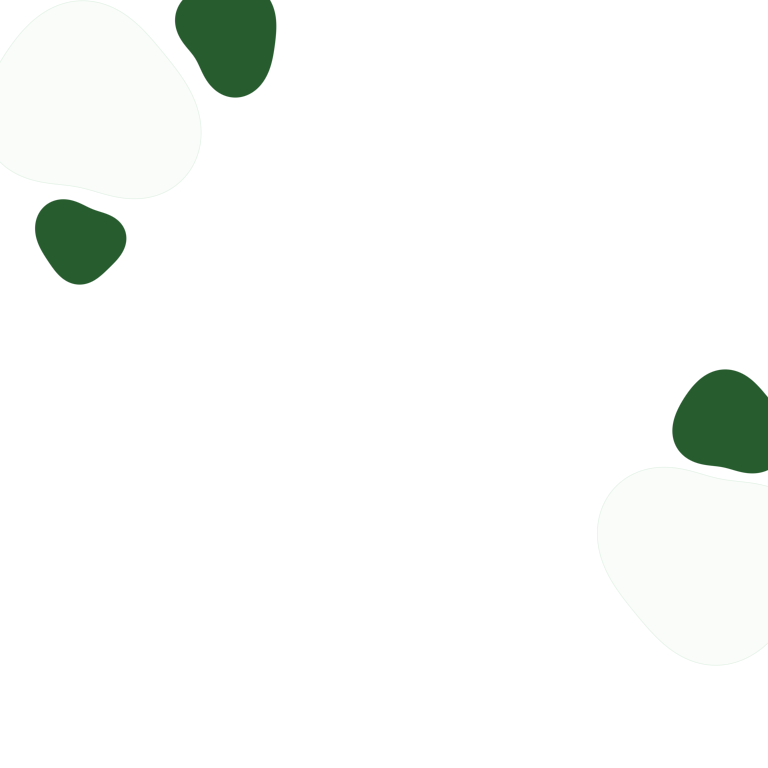
Give the GLSL for this background, as a Shadertoy shader.

```glsl
// Soft organic blobs in two opposite corners of a white page: pale, thinly outlined
// ones beside solid deep green ones. Each outline is a circle whose radius is
// bent by four angular harmonics, with distance corrected by the slope.

// Approximate signed distance to a blob; wave weights are relative to the radius.
float blob(vec2 p, float radius, vec4 cosWeights, vec4 sinWeights) {
    const vec4 order = vec4(1.0, 2.0, 3.0, 4.0);
    vec4 angle = order * atan(p.y, p.x);
    vec4 c = cos(angle), s = sin(angle);
    float edge = radius * (1.0 + dot(cosWeights, c) + dot(sinWeights, s));
    float slope = radius * dot(order, sinWeights * c - cosWeights * s);
    return (length(p) - edge) / length(vec2(1.0, slope / edge));
}

// Rounded, lopsided triangle shared by the pale blobs and one green blob.
float pebble(vec2 p, float radius) {
    return blob(p, radius, vec4(-0.031, 0.064, -0.017, 0.003),
                           vec4(0.048, -0.076, -0.084, 0.016));
}

void mainImage(out vec4 fragColor, in vec2 fragCoord) {
    vec2 uv = fragCoord / iResolution.y;
    float pixel = 1.0 / iResolution.y;

    // Pale pair: the lower one is the upper one turned by half a circle.
    float pale = min(pebble(uv - vec2(0.1237, 0.8568), 0.1314),
                     pebble(vec2(0.916, 0.276) - uv, 0.1314));

    // Green blobs: right edge, left side and top edge.
    float green = pebble(uv - vec2(0.9527, 0.4443), 0.069);
    green = min(green, blob(uv - vec2(0.1042, 0.6849), 0.0547,
                            vec4(-0.021, 0.043, 0.064, 0.011),
                            vec4(0.031, -0.074, 0.077, 0.012)));
    green = min(green, blob(uv - vec2(0.2995, 0.9544), 0.0689,
                            vec4(-0.007, -0.090, -0.046, 0.011),
                            vec4(0.012, -0.068, 0.084, -0.014)));

    // Paper, pale fill, hairline outline, then solid green.
    vec3 color = vec3(1.0);
    color = mix(color, vec3(0.98, 0.99, 0.98), smoothstep(pixel, -pixel, pale));
    float hairline = 1.0 - smoothstep(0.0, 0.0007 + 0.5 * pixel, abs(pale));
    color = mix(color, vec3(0.90, 0.95, 0.91), 0.8 * hairline);
    color = mix(color, vec3(0.15, 0.36, 0.18), smoothstep(0.75 * pixel, -0.75 * pixel, green));

    fragColor = vec4(color, 1.0);
}
```
